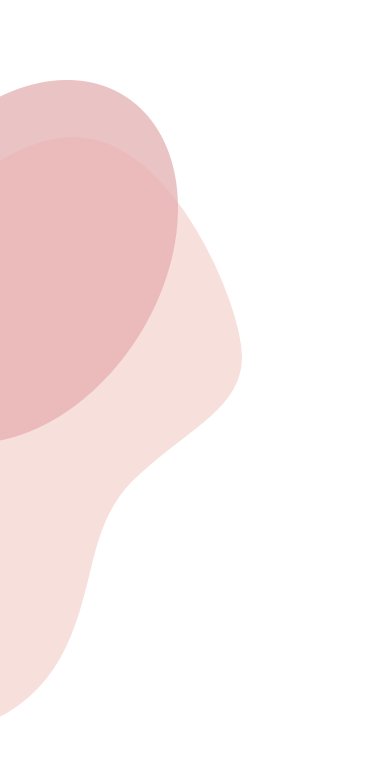
A Shadertoy shader for this background:

```glsl
// Two overlapping translucent pastel shapes, a tilted ellipse and a soft blob, on white.

#define PAPER_COLOR    vec3(1.0)
#define BLOB_COLOR     vec3(0.967, 0.874, 0.859)
#define ELLIPSE_COLOR  vec3(0.919, 0.769, 0.769)
#define OVERLAP_COLOR  vec3(0.921, 0.733, 0.737)
#define ELLIPSE_CENTER vec2(0.0268, 0.6595)
#define ELLIPSE_RADII  vec2(0.2546, 0.1818)
#define ELLIPSE_TILT   1.0112
#define CURVE_STEPS    16

const int CURVES = 5;

// Chained cubic Bezier controls in units of canvas height; neighbours share end points
const vec2 outline[16] = vec2[16](
    vec2(-0.026, 0.7734), vec2(0.013, 0.8021), vec2(0.0547, 0.8216),
    vec2(0.0977, 0.8216), vec2(0.224, 0.8216), vec2(0.3151, 0.6029),
    vec2(0.3151, 0.5352), vec2(0.3151, 0.4701), vec2(0.2474, 0.4427),
    vec2(0.1836, 0.3841), vec2(0.1406, 0.3477), vec2(0.1283, 0.3008),
    vec2(0.1185, 0.2604), vec2(0.099, 0.1797), vec2(0.0781, 0.0951),
    vec2(-0.026, 0.0547));

vec2 bezier(vec2 a, vec2 b, vec2 c, vec2 d, float t) {
    float s = 1.0 - t;
    return s * s * s * a + 3.0 * s * t * (s * b + t * c) + t * t * t * d;
}

// Folds one edge into the squared distance (x) and the inside sign (y)
void addEdge(vec2 p, vec2 a, vec2 b, inout vec2 field) {
    vec2 edge = b - a, w = p - a;
    vec2 gap = w - edge * clamp(dot(w, edge) / dot(edge, edge), 0.0, 1.0);
    field.x = min(field.x, dot(gap, gap));
    if ((a.y > p.y) != (b.y > p.y) && w.x < edge.x * w.y / edge.y) {
        field.y = -field.y;
    }
}

// Signed distance to the blob, closed by a straight edge off the left side
float blobDistance(vec2 p) {
    vec2 field = vec2(1e3, 1.0);
    vec2 previous = outline[0];
    for (int i = 0; i < CURVES; i++) {
        int k = 3 * i;
        for (int j = 1; j <= CURVE_STEPS; j++) {
            float t = float(j) / float(CURVE_STEPS);
            vec2 next = bezier(outline[k], outline[k + 1], outline[k + 2], outline[k + 3], t);
            addEdge(p, previous, next, field);
            previous = next;
        }
    }
    addEdge(p, previous, outline[0], field);
    return field.y * sqrt(field.x);
}

// First-order signed distance to the tilted ellipse
float ellipseDistance(vec2 p) {
    float c = cos(ELLIPSE_TILT), s = sin(ELLIPSE_TILT);
    vec2 q = p - ELLIPSE_CENTER;
    q = vec2(c * q.x + s * q.y, c * q.y - s * q.x);
    float k = length(q / ELLIPSE_RADII);
    return k * (k - 1.0) / max(length(q / (ELLIPSE_RADII * ELLIPSE_RADII)), 1e-4);
}

// Antialiased coverage over one pixel
float coverage(float distance) {
    return clamp(0.5 - distance * iResolution.y, 0.0, 1.0);
}

void mainImage(out vec4 fragColor, in vec2 fragCoord) {
    vec2 p = fragCoord / iResolution.y;
    float blob = coverage(blobDistance(p));
    float ellipse = coverage(ellipseDistance(p));

    // The ellipse tint depends on what lies beneath it
    vec3 base = mix(PAPER_COLOR, BLOB_COLOR, blob);
    vec3 tint = mix(ELLIPSE_COLOR, OVERLAP_COLOR, blob);
    fragColor = vec4(mix(base, tint, ellipse), 1.0);
}
```
